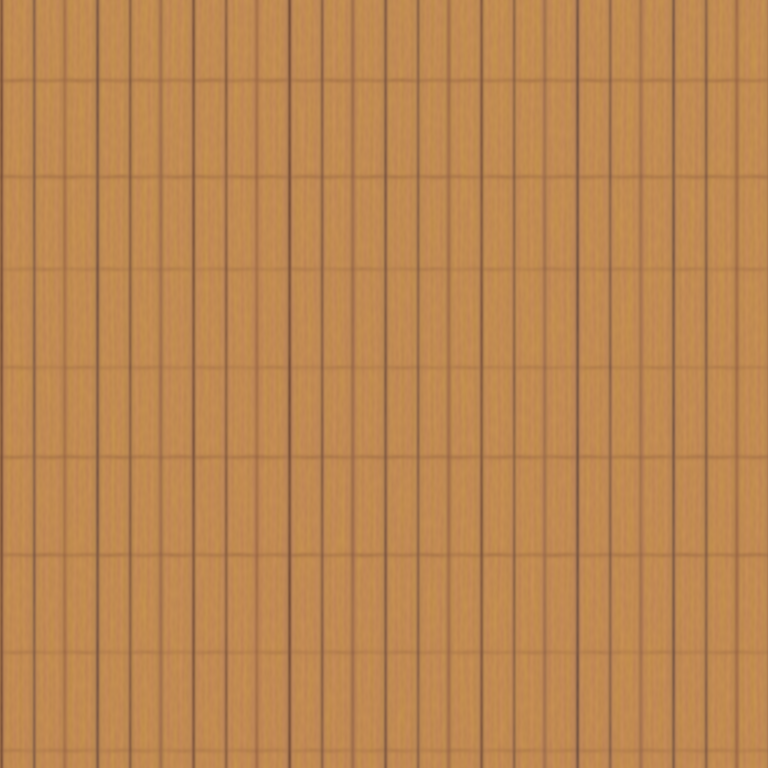
A three.js fragment shader for this texture:

```glsl
// Bamboo mat: 24 upright slats parted by thin seams, crossed by 8 faint threads.
// Seams and threads are soft Gaussian lines whose strength varies per repeat;
// layered sines and stretched cellular noise give the slats their fibres.
#define SLATS 24.0
#define ROWS 8.0
#define ROW_OFFSET 0.835
#define SEAM_WIDTH 0.0016
#define THREAD_WIDTH 0.0022
#define HALO_WIDTH 0.0043
#define GRAIN 0.011
#define FLECK 0.034
#define BAMBOO vec3(0.763, 0.547, 0.320)
#define SEAM_COLOR vec3(0.43, 0.285, 0.215)
#define HALO_COLOR vec3(0.66, 0.50, 0.38)
#define THREAD_COLOR vec3(0.57, 0.375, 0.235)

varying vec2 vUv;

const float TAU = 6.28318;

float hash(float n) {
  return fract(sin(n * 12.99 + 4.1) * 4375.85);
}

vec2 hash2(vec2 p) {
  return fract(sin(vec2(dot(p, vec2(12.7, 31.1)), dot(p, vec2(26.9, 18.3)))) * 4375.85);
}

float softLine(float dist, float width) {
  return exp(-0.5 * dist * dist / (width * width));
}

// Cellular noise: distance to the nearest scattered point, centred on zero.
float cellular(vec2 p) {
  vec2 cell = floor(p);
  float nearest = 2.0;
  for (int j = -1; j <= 1; j++) {
    for (int i = -1; i <= 1; i++) {
      vec2 neighbour = cell + vec2(float(i), float(j));
      nearest = min(nearest, length(neighbour + hash2(neighbour) - p));
    }
  }
  return nearest - 0.45;
}

// Uneven thread spacing: a slow drift plus shorter shifts.
float threadShift(float row) {
  float alternate = 2.0 * mod(row, 2.0) - 1.0;
  return -0.0034 + 0.0039 * cos(TAU * (row - 0.7) / ROWS)
       + 0.0015 * alternate + 0.002 * cos(TAU * row / 3.0);
}

// Fine streaks along the slat, bending very slightly with height.
float grain(vec2 uv, float slat) {
  float phase = TAU * hash(slat + 31.0);
  float x = uv.x + 0.0005 * sin(uv.y * 17.0 + phase);
  return 0.5 * sin(x * 590.0 + phase)
       + 0.4 * sin(x * 960.0 + phase * 2.0 + sin(uv.y * 11.0));
}

void main() {
  // Nearest seam; its place in a group of three sets its look
  float x = vUv.x * SLATS;
  float seam = floor(x + 0.5);
  float seamId = mod(seam, SLATS);
  float place = mod(seam, 3.0);
  float first = 1.0 - step(0.5, place);
  float last = step(1.5, place);
  float seamX = seam + 0.05 + 0.02 * (1.0 - first) - 0.045 * last;
  float seamDist = (x - seamX) / SLATS;
  float slat = seam - step(x, seamX);

  // Slat body: grain, greenish and orange streaks, small flecks
  float fleck = cellular(vUv * vec2(170.0, 75.0));
  float fibre = cellular(vUv * vec2(150.0, 14.0) + 40.0);
  float tint = hash(slat + 7.0) - 0.5;
  vec3 color = BAMBOO + GRAIN * grain(vUv, slat) * vec3(0.8, 0.9, 0.8);
  color += FLECK * fleck * vec3(0.7, 0.7, 0.3);
  color += FLECK * fibre * vec3(0.3, 0.6, -0.7);
  color += vec3(0.004, -0.006, 0.011) * sin(vUv.x * 410.0 + slat * 2.4);
  color += tint * vec3(0.003, 0.004, -0.006);
  color += (vUv.y - 0.5) * vec3(0.0, 0.007, 0.002);

  // Cross threads, counted from the top
  float fromTop = 1.0 - vUv.y;
  float row = floor(fromTop * ROWS - ROW_OFFSET + 0.5);
  float threadY = (row + ROW_OFFSET) / ROWS + threadShift(row);
  threadY += 0.0004 * sin(vUv.x * 130.0 + row * 3.0);
  float threadFade = 0.28 + 0.08 * cos(TAU * (row - 0.5) / 4.0)
                   + 0.04 * sin(vUv.x * 75.0 + row * 2.0) + 0.15 * fleck;
  float thread = threadFade * softLine(fromTop - threadY, THREAD_WIDTH);
  color = mix(color, THREAD_COLOR, thread);

  // Seams: first of three strong, last weak, wide and red; each ninth darkest
  float strength = 0.53 + 0.14 * first - 0.10 * last;
  strength += 0.12 * (1.0 - step(0.5, mod(seam, 9.0)));
  strength += 0.10 * (hash(seamId) - 0.5) + 0.12 * fleck;
  strength *= 0.98 + 0.05 * sin(vUv.y * 24.0 + seamId * 1.7);
  float core = strength * softLine(seamDist, SEAM_WIDTH * (1.0 + 0.3 * last));
  float halo = 0.5 * strength * softLine(seamDist + 0.0008, HALO_WIDTH);
  vec3 seamHue = (hash(seamId + 53.0) - 0.5) * vec3(-0.03, 0.02, 0.06);
  seamHue += last * vec3(0.10, 0.04, 0.02);
  color = mix(color, HALO_COLOR, halo);
  color = mix(color, SEAM_COLOR + seamHue, clamp(core, 0.0, 1.0));

  gl_FragColor = vec4(color, 1.0);
}
```
